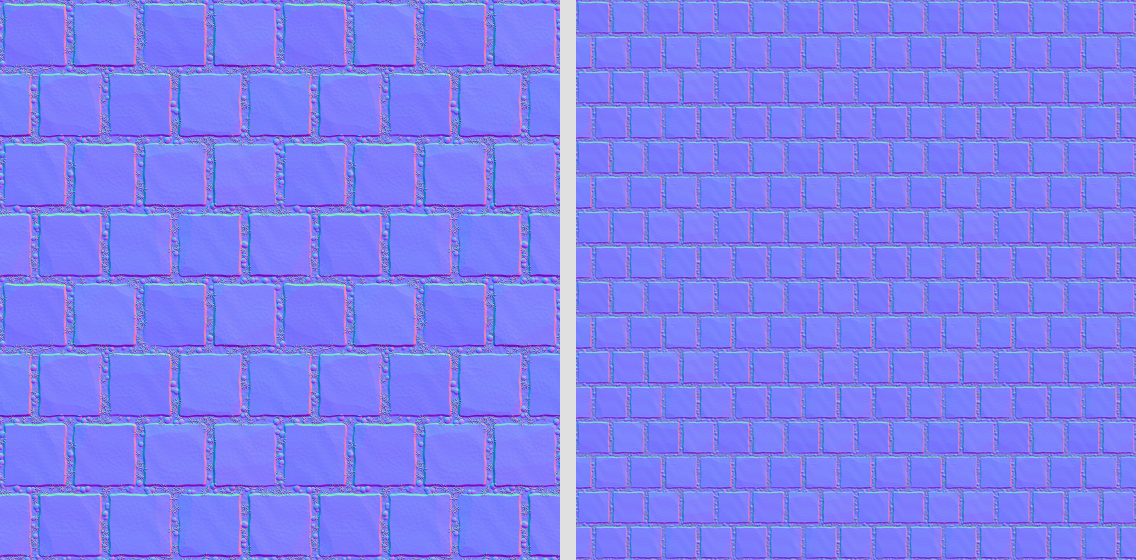
Left: one tile. Right: repeated 2 by 2.
Reproduce this texture map procedurally as a Shadertoy shader.

```glsl
#define ROWS 8.0
#define PERIOD 4.0
#define HALF_STONE 0.455
#define CORNER 0.05
#define BEVEL 0.036
#define STONE_RISE 0.05
#define CHIPS 6
#define LITTER_GRID 14.0
#define LEAF_RADIUS 0.07
#define GRAIN_GRID 20.0
#define SLOPE_STEP 0.006
#define SAMPLES 2

const float TAU = 6.2831853;

vec3 hash3(vec2 p) {
    vec3 v = fract(p.xyx * vec3(0.1031, 0.1030, 0.0973));
    v += dot(v, v.yxz + 33.33);
    return fract((v.xxy + v.yzz) * v.zyx);
}

// Signed distance to the stone of a running bond, with its id and local position
float stoneDistance(vec2 p, out vec2 local, out vec2 id) {
    float row = floor(p.y);
    float x = p.x + 0.5 * mod(row + 1.0, 2.0);
    id = mod(vec2(floor(x), row), PERIOD);
    local = vec2(fract(x), fract(p.y)) - 0.5;
    vec3 phase = TAU * hash3(id + 3.7);
    vec2 wobble = 0.006 * sin(local.yx * 11.0 + phase.xy)
                + 0.003 * sin(local.yx * 29.0 + phase.yz);
    vec2 edge = abs(local + wobble) - HALF_STONE + CORNER;
    return length(max(edge, 0.0)) + min(max(edge.x, edge.y), 0.0) - CORNER;
}

// Wrapping cellular noise: distance to the nearest point
float cellular(vec2 p, float wrap) {
    vec2 base = floor(p);
    float nearest = 2.0;
    for (int j = -1; j <= 1; j++)
    for (int i = -1; i <= 1; i++) {
        vec2 cell = base + vec2(i, j);
        vec2 toPoint = cell + hash3(mod(cell, wrap)).xy - p;
        nearest = min(nearest, dot(toPoint, toPoint));
    }
    return sqrt(nearest);
}

// Star of ridged, tapering leaves
float leafStar(vec2 offset, float radius, float spin) {
    float sector = TAU / 7.0;
    float angle = mod(atan(offset.y, offset.x) + spin, sector) - 0.5 * sector;
    float r = length(offset);
    float taper = max(1.0 - r * cos(angle) / radius, 0.0);
    float halfWidth = 0.24 * radius * taper + 0.0005;
    return 0.017 * smoothstep(0.0, 0.15, taper) * max(1.0 - r * abs(sin(angle)) / halfWidth, 0.0);
}

// Leaves and pebbles lying in the joints
float litterHeight(vec2 p) {
    vec2 base = floor(p * LITTER_GRID);
    float height = 0.0;
    for (int j = -1; j <= 1; j++)
    for (int i = -1; i <= 1; i++) {
        vec2 cell = base + vec2(i, j);
        vec2 key = mod(cell, PERIOD * LITTER_GRID);
        vec3 rnd = hash3(key + 11.0);
        vec3 kind = hash3(key + 91.0);
        vec2 centre = (cell + rnd.xy) / LITTER_GRID;
        vec2 local, id;
        float gap = stoneDistance(centre, local, id);
        if (gap < 0.0) continue;
        vec2 wave = sin(TAU / PERIOD * vec2(3.0 * centre.x + 2.0 * centre.y,
                                            5.0 * centre.x - 7.0 * centre.y));
        float density = 0.62 + 0.2 * wave.x + 0.2 * wave.y;
        vec2 offset = p - centre;
        if (kind.x < density) {
            float radius = LEAF_RADIUS * mix(0.6, 1.0, kind.y);
            height = max(height, leafStar(offset, radius, TAU * rnd.z));
        } else if (gap > 0.012) {
            float radius = mix(0.025, 0.048, kind.y);
            float dome = max(1.0 - dot(offset, offset) / (radius * radius), 0.0);
            height = max(height, 0.7 * radius * sqrt(dome + 0.04) - 0.14 * radius);
        }
    }
    return height;
}

float surfaceHeight(vec2 p) {
    vec2 local, id;
    float d = stoneDistance(p, local, id);
    vec3 look = hash3(id + 40.0);

    // Tilted, gently rolling top
    float top = STONE_RISE + dot(local, (look.xy - 0.5) * 0.09);
    top += 0.0015 * sin(dot(local, vec2(9.0, 13.0)) + TAU * look.z
                        + 1.5 * sin(local.x * 8.0 + TAU * look.x));

    // Flaked edges and corners
    float stone = top * smoothstep(0.0, BEVEL, -d);
    for (int i = 0; i < CHIPS; i++) {
        vec3 chip = hash3(id + 7.3 * float(i + 1));
        vec2 dir = vec2(cos(TAU * chip.x), sin(TAU * chip.x));
        float reach = HALF_STONE * (abs(dir.x) + abs(dir.y));
        float depth = 0.02 + 0.38 * chip.y * chip.y;
        float along = dot(local, vec2(-dir.y, dir.x));
        float ripple = 0.014 * sin(11.0 * along + TAU * chip.z) + 0.005 * sin(31.0 * along);
        float slope = mix(0.55, 0.03, sqrt(chip.y));
        stone = min(stone, top + slope * (reach - depth - dot(local, dir) + ripple));
    }

    // Fine grain, rougher in the mortar
    float patches = 0.5 + 0.5 * sin(local.x * 7.0 + TAU * look.y) * sin(local.y * 9.0 + TAU * look.z);
    float roughness = mix(0.0008 + 0.0018 * patches, 0.006, smoothstep(-0.02, 0.01, d));
    float height = max(stone, 0.0) + roughness * cellular(p * GRAIN_GRID, PERIOD * GRAIN_GRID);
    return d > -0.1 ? height + litterHeight(p) : height;
}

vec3 normalColour(vec2 p) {
    float h = surfaceHeight(p);
    float right = surfaceHeight(p + vec2(SLOPE_STEP, 0.0));
    float above = surfaceHeight(p + vec2(0.0, SLOPE_STEP));
    return 0.493 + 0.5 * normalize(vec3(h - right, h - above, SLOPE_STEP));
}

void mainImage(out vec4 fragColor, in vec2 fragCoord) {
    vec3 colour = vec3(0.0);
    for (int j = 0; j < SAMPLES; j++)
    for (int i = 0; i < SAMPLES; i++) {
        vec2 jitter = (vec2(i, j) + 0.5) / float(SAMPLES) - 0.5;
        colour += normalColour((fragCoord + jitter) / iResolution.xy * ROWS);
    }
    fragColor = vec4(colour / float(SAMPLES * SAMPLES), 1.0);
}
```
